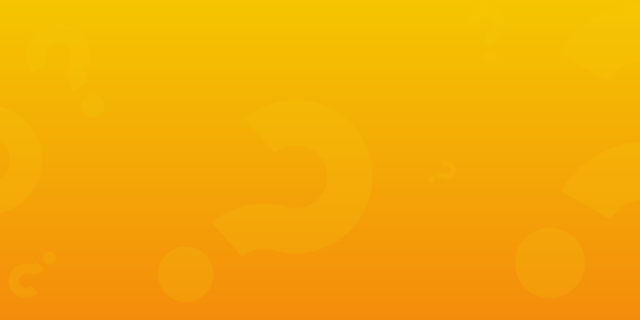
Give the GLSL for this background, as a WebGL 2 fragment shader.

```glsl
#version 300 es
precision highp float;
// Amber vertical gradient with faint, scattered curled ribbons and discs.

uniform vec2 u_resolution;
out vec4 outColor;

// Signed distance to a curl of unit outer radius, a flared tail and a disc below.
float curlShape(vec2 p) {
    const float halfWidth = 0.297;
    float joint = dot(p, vec2(0.849, 0.528));

    // Main arc with the lower left wedge cut away
    float arc = abs(length(p) - 0.714) - halfWidth;
    arc = max(arc, -max(p.y, joint));

    // Tail bends the other way and ends in a flat cut
    float tail = abs(length(p - vec2(0.775, -1.247)) - 0.755) - halfWidth;
    tail = max(tail, max(joint - 0.03, -1.23 - p.y));

    float disc = length(p - vec2(0.0, -1.94)) - 0.365;
    return min(min(arc, tail), disc);
}

// Rotates into the frame of a shape tilted counterclockwise.
vec2 untilt(vec2 p, float angle) {
    float c = cos(angle), s = sin(angle);
    return vec2(c * p.x + s * p.y, c * p.y - s * p.x);
}

void main() {
    vec2 uv = gl_FragCoord.xy / u_resolution;
    vec2 p = gl_FragCoord.xy / u_resolution.y;
    float pixel = 1.0 / u_resolution.y;

    // Orange at the base, yellow at the top
    vec3 color = mix(vec3(0.955, 0.55, 0.043), vec3(0.96, 0.775, 0.0), uv.y);

    // Centre, outer radius and tilt of each curl
    vec4 curls[7] = vec4[7](
        vec4(0.924, 0.448, 0.237, -0.845),
        vec4(2.010, 0.682, 0.300, -0.524),
        vec4(0.182, 0.826, 0.098, 0.61),
        vec4(-0.039, 0.500, 0.169, -1.571),
        vec4(0.081, 0.122, 0.053, 2.356),
        vec4(1.396, 0.469, 0.028, -1.0),
        vec4(1.518, 0.927, 0.055, 0.14));

    float coverage = 0.0;
    for (int i = 0; i < 7; i++) {
        vec4 curl = curls[i];
        float d = curlShape(untilt(p - curl.xy, curl.w) / curl.z) * curl.z;
        coverage = max(coverage, 1.0 - smoothstep(-pixel, pixel, d));
    }

    // Pale yellow veil over the gradient
    color = mix(color, vec3(0.96, 0.80, 0.04), 0.18 * coverage);
    outColor = vec4(color, 1.0);
}
```
